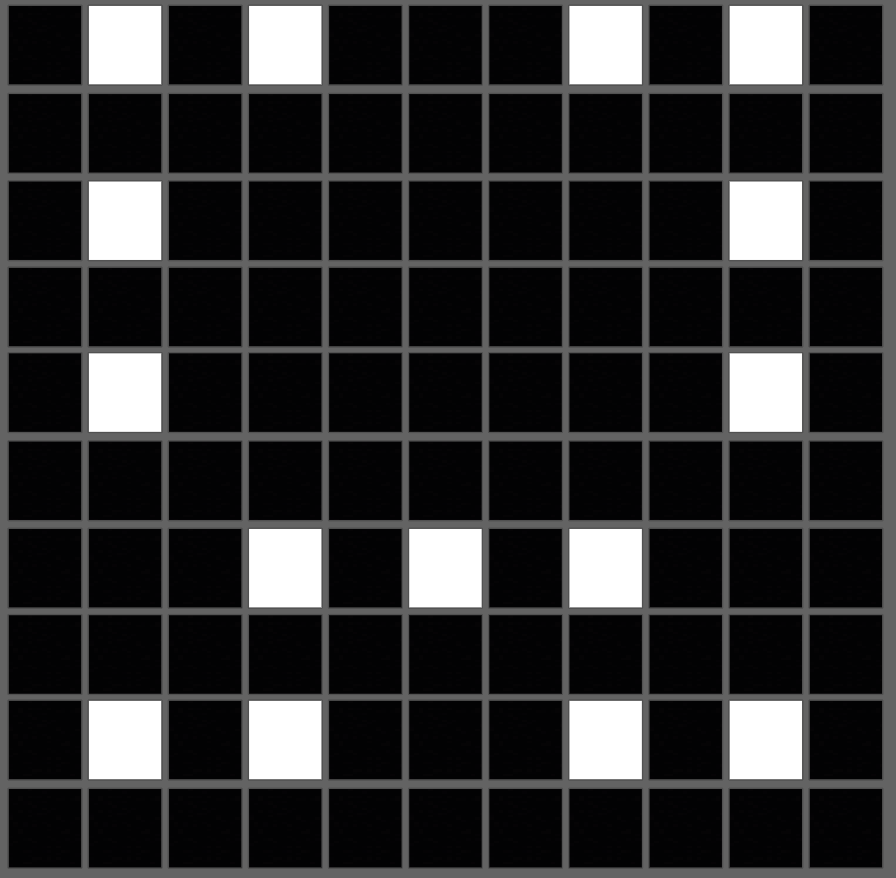
Give the GLSL for this pattern, as a WebGL 2 fragment shader.

```glsl
#version 300 es
precision highp float;

uniform vec2 u_resolution;
out vec4 fragColor;

const float ASPECT = 502.0 / 512.0;
const vec2 GRID_ORIGIN = vec2(0.0098, 0.0066);
const vec2 PITCH = vec2(0.08939, 0.0970);
const vec2 CELL_SIZE = vec2(0.0808, 0.0876);
const vec2 LAST_CELL = vec2(10.0, 9.0);
const float ROW_DRIFT = 0.0021;
const float RIM_WIDTH = 0.0011;

const vec3 LINE_GRAY = vec3(0.39);
const vec3 RIM_GRAY = vec3(0.32);
const vec3 CELL_BLACK = vec3(0.008, 0.007, 0.013);

float hash(vec2 p) {
    vec3 q = fract(p.xyx * vec3(0.1031, 0.1030, 0.0973));
    q += dot(q, q.yzx + 33.33);
    return fract((q.x + q.y) * q.z);
}

float boxDistance(vec2 p, vec2 halfSize) {
    vec2 d = abs(p) - halfSize;
    return length(max(d, 0.0)) + min(max(d.x, d.y), 0.0);
}

bool isRow(float row, float target) {
    return abs(row - target) < 0.5;
}

// Lit cells mirror about the middle column and fall on even rows.
bool isLit(vec2 cell) {
    float offset = abs(cell.x - 5.0);
    bool lower = isRow(cell.y, 6.0);
    bool ends = isRow(cell.y, 0.0) || isRow(cell.y, 8.0);
    if (mod(cell.y, 2.0) > 0.5) return false;
    if (offset < 0.5) return lower;
    if (abs(offset - 2.0) < 0.5) return lower || ends;
    return abs(offset - 4.0) < 0.5 && !lower;
}

// Faint blocky grain inside the dark cells.
vec3 darkFill(vec2 local) {
    float grain = hash(floor(local * vec2(190.0, 380.0)) + 7.0);
    return CELL_BLACK + vec3(0.012, 0.008, 0.008) * smoothstep(0.72, 1.0, grain);
}

void main() {
    vec2 p = gl_FragCoord.xy / u_resolution;
    p = vec2(p.x, (1.0 - p.y) * ASPECT);
    float pixel = 1.0 / u_resolution.x;

    // Nearest cell, with a small repeating shift of the rows.
    vec2 gap = PITCH - CELL_SIZE;
    vec2 cell = floor((p - GRID_ORIGIN + 0.5 * gap) / PITCH);
    cell = clamp(cell, vec2(0.0), LAST_CELL);
    vec2 corner = GRID_ORIGIN + cell * PITCH;
    corner.y += ROW_DRIFT * sin(3.14159 * fract(cell.y / 4.0));
    vec2 local = p - corner;
    float dist = boxDistance(local - 0.5 * CELL_SIZE, 0.5 * CELL_SIZE);

    // Gray lines, darker rim, then the cell fill.
    float rim = 1.0 - smoothstep(0.0, pixel, dist - RIM_WIDTH);
    vec3 color = mix(LINE_GRAY, RIM_GRAY, rim);
    vec3 fill = isLit(cell) ? vec3(1.0) : darkFill(local);
    color = mix(color, fill, 1.0 - smoothstep(-0.6 * pixel, 0.6 * pixel, dist));

    fragColor = vec4(color, 1.0);
}
```
